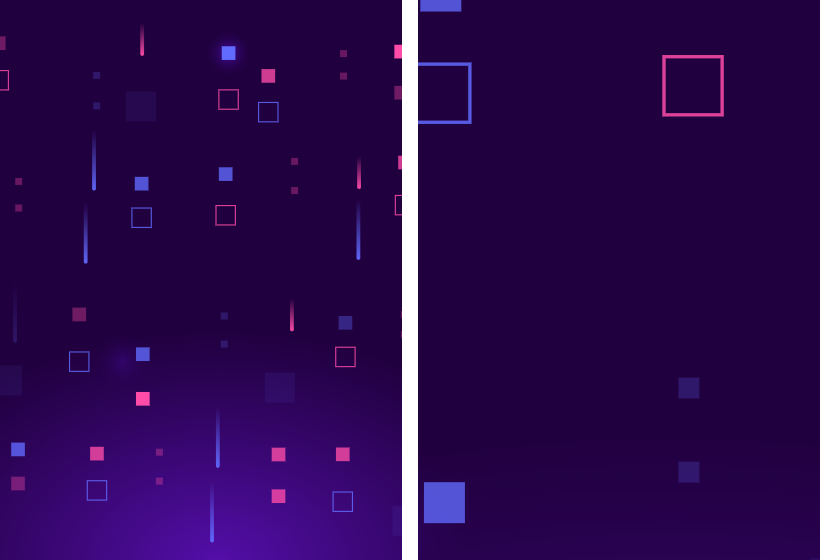
Left, the full canvas; right, a detail of the centre.
Reproduce this background procedurally as a WebGL 1 fragment shader.

```glsl
precision highp float;

uniform vec2 u_resolution;

#define CELL vec2(0.12, 0.125)
#define SEED 17.0
#define NIGHT vec3(0.13, 0.0, 0.25)
#define GLOW vec3(0.325, 0.055, 0.66)
#define PINK vec3(1.0, 0.30, 0.66)
#define BLUE vec3(0.38, 0.42, 1.0)
#define HALO vec3(0.34, 0.06, 0.85)
#define SOLID_HALF 0.0122
#define FRAME_HALF 0.0173
#define SMALL_HALF 0.0062
#define LARGE_HALF 0.0267
#define STREAK_RADIUS 0.0034

vec3 hash3(vec2 p) {
  vec3 q = fract(vec3(p.xyx + SEED) * vec3(0.1031, 0.1030, 0.0973));
  q += dot(q, q.yxz + 33.33);
  return fract((q.xxy + q.yzz) * q.zyx);
}

// Antialiased coverage of a signed distance
float cover(float d) {
  return clamp(0.5 - d * u_resolution.y, 0.0, 1.0);
}

float squareDist(vec2 p, float halfSize) {
  vec2 q = abs(p) - halfSize;
  return max(q.x, q.y);
}

float softDisc(vec2 p, float radius) {
  float f = max(1.0 - length(p) / radius, 0.0);
  return f * f;
}

// Falling line with a round bright head and a tail fading upward
float streak(vec2 p, float len) {
  float along = clamp(p.y, 0.0, len);
  float d = length(p - vec2(0.0, along)) - STREAK_RADIUS;
  return cover(d) * (1.0 - along / len);
}

vec3 background(vec2 p, float width) {
  vec2 q = (p - vec2(0.54 * width, 0.0)) / vec2(0.62, 0.41);
  float glow = pow(max(1.0 - length(q), 0.0), 1.1);
  vec3 col = mix(NIGHT, GLOW, glow);
  return mix(col, HALO, 0.25 * softDisc(p - vec2(0.305 * width, 0.355), 0.055));
}

// Draws the one shape owned by a cell; cells stack in vertical pairs
vec3 drawCell(vec3 col, vec2 p, vec2 cell) {
  float row = floor(cell.y * 0.5);
  float upper = mod(cell.y, 2.0);
  float rank = mod((cell.x + 6.0 * row) * 7.0, 24.0);
  vec3 pairRnd = hash3(vec2(cell.x, row) + 71.0);
  vec3 rnd = hash3(cell);
  bool isBlue = rnd.x < 0.42;
  vec3 tint = isBlue ? BLUE : PINK;

  // Shared column position, with a gap between the two members
  vec2 centre = vec2(cell.x + 0.5, 2.0 * row + 1.0) * CELL;
  centre += (pairRnd.xy - 0.5) * vec2(0.06, 0.13);
  float side = upper - 0.5;

  if (rank < 12.0) {
    // Solid squares and thin frames
    vec2 q = p - centre - vec2(0.0, side * mix(0.06, 0.085, pairRnd.z));
    if (upper < 0.5 && mod(rank, 4.0) > 0.5) {
      float ring = abs(squareDist(q, FRAME_HALF)) - 0.001;
      return mix(col, tint, 0.85 * cover(ring));
    }
    float alpha = rnd.y < 0.28 ? 1.0 : (rnd.y < 0.74 ? 0.78 : 0.35);
    if (isBlue && alpha > 0.9) col = mix(col, HALO, 0.7 * softDisc(q, 0.042));
    return mix(col, tint, alpha * cover(squareDist(q, SOLID_HALF)));
  }
  if (rank < 18.0) {
    // Small faint squares, one colour per pair
    bool bluePair = pairRnd.z < 0.5;
    vec2 q = p - centre - vec2(0.0, side * mix(0.033, 0.055, pairRnd.x));
    float alpha = bluePair ? 0.22 : 0.32;
    return mix(col, bluePair ? BLUE : PINK, alpha * cover(squareDist(q, SMALL_HALF)));
  }

  // Free-standing large squares and streaks
  vec2 q = p - (cell + 0.5) * CELL - (rnd.yz - 0.5) * vec2(0.06, 0.04);
  if (upper < 0.5 && mod(rank, 2.0) < 0.5) {
    return mix(col, BLUE, 0.085 * cover(squareDist(q, LARGE_HALF)));
  }
  float strength = pairRnd.z < 0.35 ? 0.2 : 0.92;
  return mix(col, tint, strength * streak(q + vec2(0.0, 0.035), isBlue ? 0.105 : 0.055));
}

void main() {
  vec2 p = gl_FragCoord.xy / u_resolution.y;
  vec3 col = background(p, u_resolution.x / u_resolution.y);

  // Shift the grid so that some shapes cross the edges
  vec2 g = p + vec2(0.3, 0.0) * CELL;
  vec2 home = floor(g / CELL);
  for (int j = -1; j <= 1; j++) {
    for (int i = -1; i <= 1; i++) {
      col = drawCell(col, g, home + vec2(float(i), float(j)));
    }
  }
  gl_FragColor = vec4(col, 1.0);
}
```
